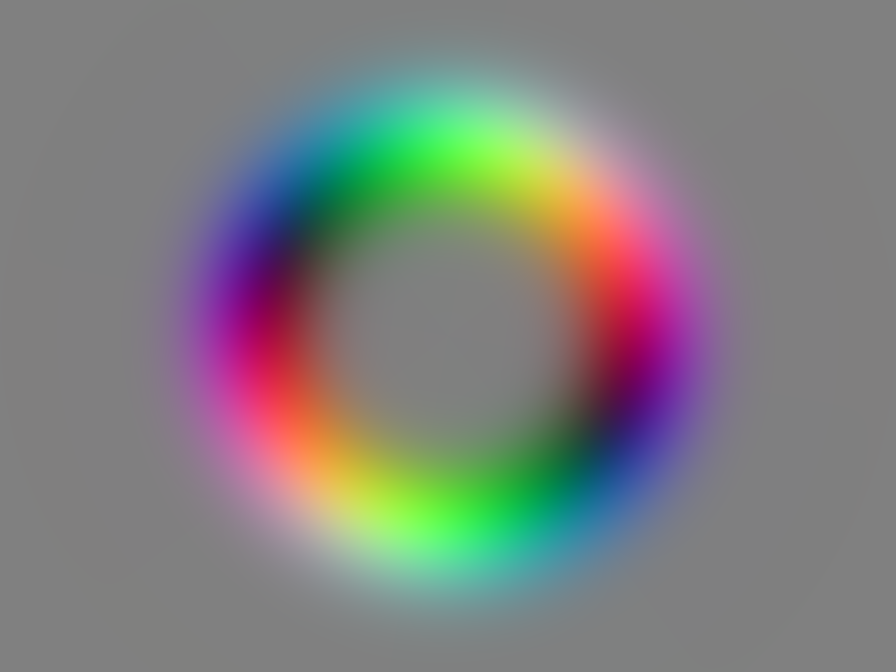
Write a Shadertoy shader that draws this background.

```glsl
// Soft rainbow ring glowing on a flat mid-grey background.

// Gaussian band around the ring's middle radius
float ringGlow(float radius) {
    float offset = radius - 0.573;
    return exp(-30.0 * offset * offset);
}

// Signed colour swing: red and green turn twice around the ring,
// while blue rises from the inner rim to the outer one
vec3 hueWave(float radius, float angle) {
    vec2 redGreen = cos(2.0 * (angle - radians(vec2(35.0, 82.0))));
    float blue = sin(5.76 * (radius - 0.618));
    return vec3(redGreen, blue);
}

void mainImage(out vec4 fragColor, in vec2 fragCoord) {
    // Centred coordinates, one unit is half the canvas height
    vec2 p = (2.0 * fragCoord - iResolution.xy) / iResolution.y;
    float radius = length(p);
    float angle = atan(p.y, p.x + 1e-6);

    // Grey base plus the tinted ring
    vec3 grey = vec3(0.5);
    vec3 color = grey + 0.5 * ringGlow(radius) * hueWave(radius, angle);
    fragColor = vec4(clamp(color, 0.0, 1.0), 1.0);
}
```
